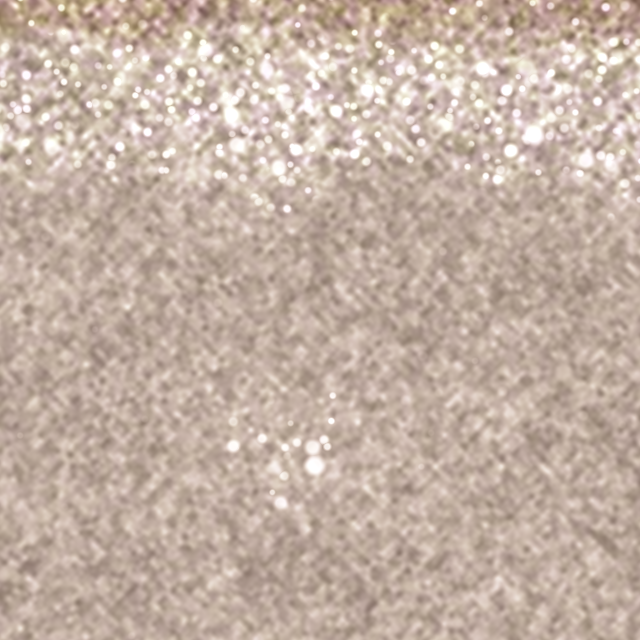
Give the GLSL for this texture, as a Shadertoy shader.

```glsl
// Champagne glitter: fine diagonal grain with a bright band and soft round sparkles.

float hash(vec2 p, float seed) {
    vec3 q = fract(vec3(p.xyx + seed * 17.3) * vec3(0.1031, 0.1030, 0.0973));
    q += dot(q, q.yzx + 33.33);
    return fract((q.x + q.y) * q.z);
}

float valueNoise(vec2 p, float seed) {
    vec2 cell = floor(p);
    vec2 f = fract(p);
    f = f * f * (3.0 - 2.0 * f);
    float low = mix(hash(cell, seed), hash(cell + vec2(1, 0), seed), f.x);
    float high = mix(hash(cell + vec2(0, 1), seed), hash(cell + vec2(1, 1), seed), f.x);
    return mix(low, high, f.y);
}

// Short streaks along both diagonals, centred on zero.
float diagonalGrain(vec2 p, float scale) {
    vec2 d = vec2(p.x + p.y, p.y - p.x) * 0.7071 * scale + 40.0;
    float rising = valueNoise(d * vec2(0.72, 1.25), 1.0);
    float falling = valueNoise(d * vec2(1.25, 0.72), 2.0);
    return rising + falling - 1.0;
}

float softSpot(vec2 p, vec2 center, vec2 size) {
    vec2 d = (p - center) / size;
    return exp(-dot(d, d));
}

// Strongest soft disc near p; density is the chance that a cell holds one.
float sparkles(vec2 p, float scale, float radius, float density, float seed) {
    vec2 q = p * scale + 10.0;
    vec2 home = floor(q);
    float light = 0.0;
    for (int y = -1; y <= 1; y++) {
        for (int x = -1; x <= 1; x++) {
            vec2 cell = home + vec2(x, y);
            vec2 center = cell + vec2(hash(cell, seed), hash(cell, seed + 1.0));
            float size = radius * scale * mix(0.65, 1.15, hash(cell, seed + 2.0));
            float present = smoothstep(0.0, 0.06, density - hash(cell, seed + 3.0));
            float power = mix(0.6, 1.0, hash(cell, seed + 4.0));
            float disc = 1.0 - smoothstep(size * 0.45, size * 1.1, length(q - center));
            light = max(light, disc * power * present);
        }
    }
    return light;
}

// Maps brightness to a warm beige that fades to near white.
vec3 champagne(float tone) {
    float warmth = 1.0 - smoothstep(0.8, 1.1, tone);
    return vec3(tone) - vec3(0.0, 0.076, 0.126) * warmth;
}

void mainImage(out vec4 fragColor, in vec2 fragCoord) {
    vec2 p = fragCoord / iResolution.y;

    // Broad light: bright band, warm top edge, one glowing cluster.
    float patches = valueNoise(p * 9.0, 5.0);
    float wavyY = p.y + 0.07 * (patches - 0.5);
    float band = smoothstep(0.66, 0.80, wavyY) * (1.0 - smoothstep(0.91, 0.98, wavyY));
    float topEdge = smoothstep(0.90, 1.0, wavyY);
    float cluster = softSpot(p, vec2(0.46, 0.31), vec2(0.10, 0.085));
    float halo = softSpot(p, vec2(0.50, 0.32), vec2(0.26, 0.13));

    // Grain
    float contrast = 0.18 + 0.09 * band + 0.11 * topEdge;
    float fine = diagonalGrain(p, 88.0);
    float broken = valueNoise(p * 125.0, 8.0) - 0.5;
    float tone = 0.742 + contrast * (fine + 0.45 * broken);
    tone += 0.055 * band - 0.035 * topEdge + 0.035 * halo;
    tone += 0.05 * (patches - 0.5) + 0.02 * (p.y - 0.4);

    // Sparkles
    float smallDensity = 0.025 + (0.18 + 0.25 * patches) * band + 0.15 * topEdge + 0.16 * cluster;
    float largeDensity = 0.008 + 0.34 * band * patches + 0.42 * cluster;
    float small = sparkles(p, 55.0, 0.0085, smallDensity, 11.0);
    float large = sparkles(p, 29.0, 0.0165, largeDensity, 23.0);
    float light = max(small * 0.9, large);
    tone = mix(tone, 1.06, light);

    // Colour, with faint rose and gold flecks
    vec3 color = champagne(clamp(tone, 0.42, 1.08));
    color -= vec3(0.0, 0.03, 0.065) * topEdge * (1.0 - light);
    float fleck = valueNoise(p * 60.0, 31.0) - 0.5;
    color += vec3(0.01, -0.02, 0.05) * fleck * (0.5 + band + 2.0 * topEdge);

    fragColor = vec4(clamp(color, 0.0, 1.0), 1.0);
}
```
